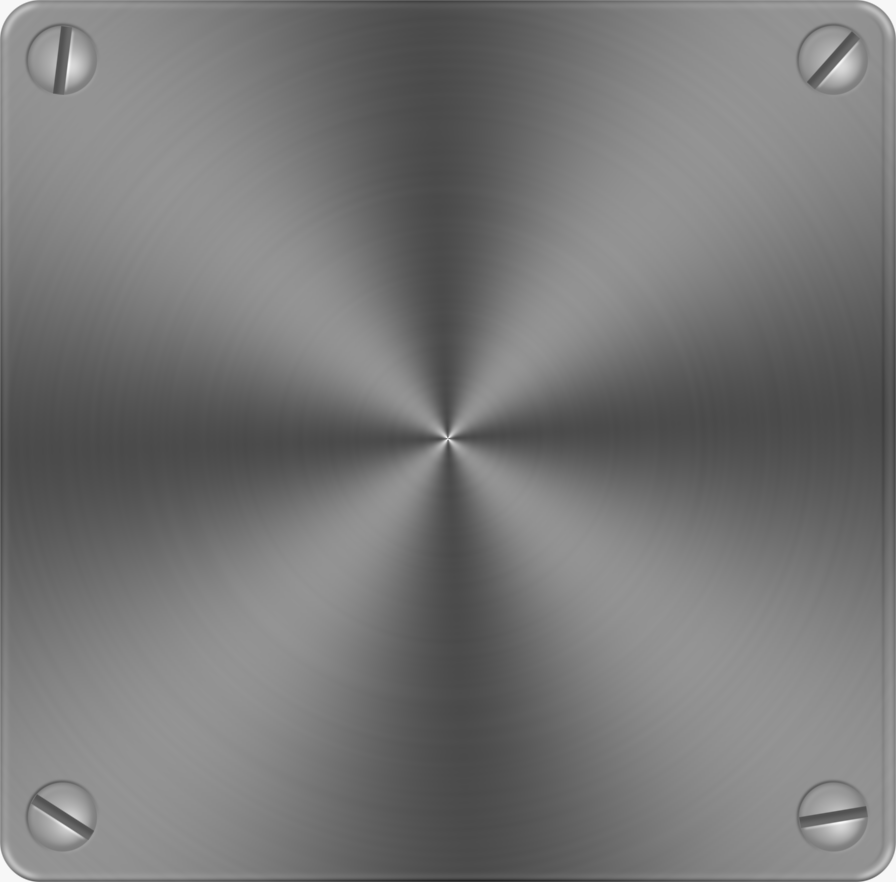
Give the GLSL for this texture, as a WebGL 1 fragment shader.

```glsl
precision highp float;
// A brushed steel plate with rounded corners and four slotted screws.
// The sheen is a four-lobed angular wave around the centre; the rim and screws
// are shaded from distance functions, with faint grain from gradient noise.
uniform vec2 u_resolution;

const float CORNER_RADIUS = 0.046;
const float SCREW_RADIUS = 0.039;
const vec2 SCREW_OFFSET = vec2(0.437, 0.429);
const vec2 LIGHT_DIR = vec2(-0.6, 0.8);

vec2 hashGradient(vec2 cell) {
  float h = fract(sin(dot(cell, vec2(127.1, 311.7))) * 4375.85);
  return vec2(cos(h * 6.2832), sin(h * 6.2832));
}

float gradientNoise(vec2 p) {
  vec2 i = floor(p), f = fract(p);
  vec2 w = f * f * (3.0 - 2.0 * f);
  float a = dot(hashGradient(i), f);
  float b = dot(hashGradient(i + vec2(1, 0)), f - vec2(1, 0));
  float c = dot(hashGradient(i + vec2(0, 1)), f - vec2(0, 1));
  float d = dot(hashGradient(i + vec2(1, 1)), f - vec2(1, 1));
  return mix(mix(a, b, w.x), mix(c, d, w.x), w.y);
}

float roundedBox(vec2 p, vec2 halfSize, float radius) {
  vec2 q = abs(p) - halfSize + radius;
  return length(max(q, 0.0)) + min(max(q.x, q.y), 0.0) - radius;
}

float fill(float d, float aa) {
  return 1.0 - smoothstep(-aa, aa, d);
}

float line(float d, float width) {
  return exp(-d * d / (width * width));
}

// Dark lobes near the axes, bright lobes near the diagonals
float brushedSheen(vec2 p) {
  float r = length(p);
  float angle = atan(p.y, p.x + 1e-6);
  float twist = 0.047 + 0.017 * cos(angle);
  float wave = 0.5 - 0.5 * cos(4.0 * (angle - twist));
  float tone = mix(0.295, 0.575, pow(wave, 0.82));
  tone += 0.012 * gradientNoise(vec2(r * 150.0, 3.0 * p.x + 5.0 * p.y));
  // Small bright cross where the lobes meet
  return tone + 0.22 * wave * line(r, 0.015) + 0.16 * line(r, 0.005);
}

// Thin light and dark lines following the rim
float bevel(vec2 p, vec2 halfSize, float d) {
  float rightSide = smoothstep(0.0, 0.03, p.x - halfSize.x + 0.04);
  float bottomSide = smoothstep(0.0, 0.02, 0.02 - halfSize.y - p.y);
  float inCorner = smoothstep(0.0, 0.02, min(abs(p.x) - halfSize.x,
                                             abs(p.y) - halfSize.y) + 0.05);
  float shade = (0.04 + 0.13 * inCorner) * line(d + 0.006, 0.004);
  shade -= 0.05 * rightSide * line(d + 0.0145, 0.002);
  shade -= (0.07 + 0.16 * bottomSide) * line(d, 0.003);
  return shade;
}

float slotAngle(vec2 p) {
  float right = step(0.0, p.x);
  return mix(mix(-0.57, 0.165, right), mix(1.45, 0.845, right), step(0.0, p.y));
}

// Domed head, engraved ring and a dark slot with one lit lip
float addScrew(float tone, vec2 p, float angle, float aa) {
  float r = length(p);
  float facing = dot(p / max(r, 1e-4), LIGHT_DIR);
  float ring = line(r - SCREW_RADIUS - 0.001, 0.0022);
  tone -= ring * (0.08 + 0.12 * facing);

  float t = r / SCREW_RADIUS;
  float head = 0.66 - 0.17 * t * t * t;
  head += 0.2 * line(length(p - vec2(0.009, -0.007)), 0.017);
  head += 0.06 * facing * line(r - SCREW_RADIUS * 0.88, 0.004);

  vec2 axis = vec2(cos(angle), sin(angle));
  vec2 local = vec2(dot(p, axis), dot(p, vec2(-axis.y, axis.x)));
  float slot = roundedBox(local, vec2(0.0385, 0.0062), 0.001);
  float lip = line(local.y + 0.0075, 0.0018) * fill(abs(local.x) - 0.034, 0.003);
  head += 0.12 * lip;
  tone = mix(tone, head, fill(r - SCREW_RADIUS, aa));
  float groove = 0.32 + 0.09 * smoothstep(0.004, -0.004, local.y);
  return mix(tone, groove, fill(slot, aa));
}

void main() {
  vec2 halfSize = 0.5 * u_resolution / u_resolution.y;
  vec2 p = gl_FragCoord.xy / u_resolution.y - halfSize;
  float aa = 1.0 / u_resolution.y;

  float plate = roundedBox(p, halfSize, CORNER_RADIUS);
  vec2 centered = p - vec2(0.0, 0.0026);
  float tone = brushedSheen(centered) + bevel(p, halfSize, plate);

  // One screw per quadrant
  vec2 side = vec2(p.x < 0.0 ? -1.0 : 1.0, p.y < 0.0 ? -1.0 : 1.0);
  tone = addScrew(tone, centered - side * SCREW_OFFSET, slotAngle(p), aa);

  tone = mix(0.97, tone, fill(plate, aa));
  gl_FragColor = vec4(vec3(tone), 1.0);
}
```
